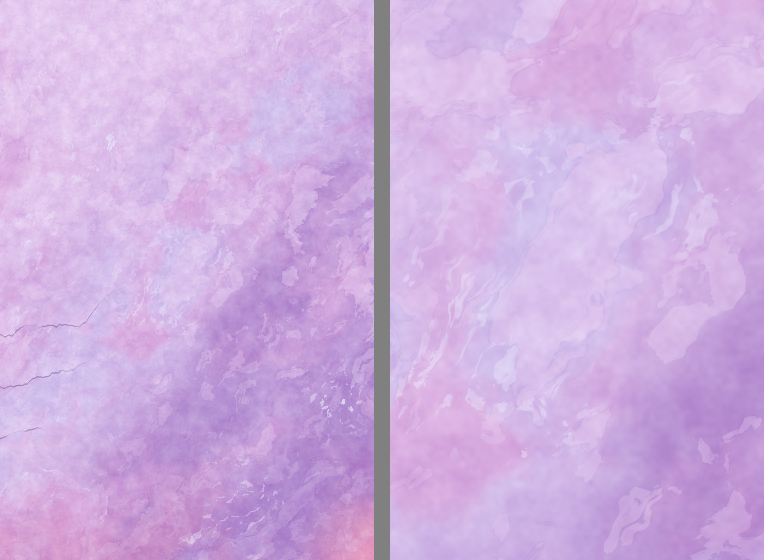
Left: the whole. Right: its middle third, enlarged.
This texture is drawn by a Shadertoy shader. Its source:

```glsl
const vec3 PALE_PINK = vec3(0.895, 0.790, 0.935);
const vec3 LILAC = vec3(0.840, 0.710, 0.900);
const vec3 PURPLE = vec3(0.675, 0.515, 0.795);
const vec3 LAVENDER = vec3(0.805, 0.760, 0.935);
const vec3 ORCHID = vec3(0.850, 0.640, 0.855);
const vec3 ROSE = vec3(0.830, 0.530, 0.730);
const vec3 CORAL = vec3(0.920, 0.610, 0.740);
const vec3 GLINT = vec3(0.910, 0.890, 0.975);
const vec3 CREVICE = vec3(0.540, 0.420, 0.640);

float hash(vec2 p) {
    vec3 q = fract(vec3(p.xyx) * 0.1031);
    q += dot(q, q.yzx + 33.33);
    return fract((q.x + q.y) * q.z);
}

float noise(vec2 p) {
    vec2 cell = floor(p);
    vec2 f = fract(p);
    f = f * f * (3.0 - 2.0 * f);
    float low = mix(hash(cell), hash(cell + vec2(1, 0)), f.x);
    float high = mix(hash(cell + vec2(0, 1)), hash(cell + vec2(1, 1)), f.x);
    return mix(low, high, f.y);
}

float fbm(vec2 p, int octaves) {
    float sum = 0.0, weight = 0.5, total = 0.0;
    for (int i = 0; i < octaves; i++) {
        sum += weight * noise(p);
        total += weight;
        weight *= 0.57;
        p = mat2(1.6, 1.2, -1.2, 1.6) * p + 17.3;
    }
    return sum / total;
}

float spot(vec2 p, vec2 center, float radius) {
    return 1.0 - smoothstep(0.0, radius, length(p - center));
}

// Coverage in x and thin rim in y of a ragged flake layer
vec2 flakes(vec2 p, float scale, float level, float seed) {
    float n = fbm(p * scale + seed, 6);
    float cover = smoothstep(level, level + 0.035, n);
    float rim = 1.0 - smoothstep(0.0, 0.014, abs(n - level));
    return vec2(cover, rim);
}

// Broken crack with a lit lip above it, fading out towards its right end
vec3 ledge(vec3 color, vec2 p, float height, float slope, float end, float seed) {
    float ragged = 0.07 * (fbm(vec2(p.x * 14.0, seed), 5) - 0.5);
    float d = p.y - height - slope * p.x * p.x - ragged;
    float reach = 1.0 - smoothstep(end * 0.5, end, p.x);
    float broken = smoothstep(0.3, 0.6, noise(p * 34.0 + seed));
    float crack = 1.0 - smoothstep(0.0002, 0.0020, abs(d));
    float lip = smoothstep(0.0, 0.003, d) * (1.0 - smoothstep(0.003, 0.045, d));
    color = mix(color, PALE_PINK, 0.35 * lip * reach);
    return mix(color, CREVICE, 0.65 * crack * reach * mix(0.2, 1.0, broken));
}

void mainImage(out vec4 fragColor, in vec2 fragCoord) {
    vec2 p = fragCoord / iResolution.y;
    vec2 fromCenter = p - vec2(0.333, 0.5);

    // Grain frame: x runs along the rising diagonal, y across it
    float along = dot(fromCenter, vec2(0.66, 0.75));
    float across = dot(fromCenter, vec2(0.75, -0.66));
    vec2 warp = vec2(fbm(p * 9.0, 5), fbm(p * 9.0 + 41.0, 5)) - 0.5;
    vec2 grain = vec2(along * 0.62, across) + 0.08 * warp;

    // Broad fade from pale upper left to purple lower right
    float cloud = fbm(grain * 7.0 + 3.0, 6) - 0.5;
    float depth = across + 0.60 * cloud;
    vec3 color = mix(PALE_PINK, LILAC, smoothstep(-0.36, 0.04, depth));
    color = mix(color, PURPLE, smoothstep(-0.03, 0.33, depth));

    // Pink and lavender veils
    float pinkVeil = smoothstep(0.45, 0.68, fbm(grain * 10.0 + 60.0, 6));
    color = mix(color, ORCHID, 0.55 * pinkVeil);
    float leftEdge = 1.0 - smoothstep(0.0, 0.24, p.x);
    color = mix(color, ORCHID, 0.40 * leftEdge * smoothstep(0.42, 0.62, fbm(p * 14.0 + 5.0, 5)));
    float band = exp(-pow((across + 0.05) / 0.13, 2.0));
    float blueVeil = smoothstep(0.42, 0.62, fbm(grain * 13.0 + 24.0, 6));
    color = mix(color, LAVENDER, blueVeil * (0.12 + 0.6 * band));

    // Rose stain along the foot, strongest in the right corner
    float stain = fbm(p * 9.0 + 12.0, 6);
    float foot = 1.0 - smoothstep(0.02, 0.28, p.y + 0.2 * (stain - 0.5));
    color = mix(color, ROSE, 0.50 * foot * smoothstep(0.3, 0.62, stain));
    color = mix(color, CORAL, 0.85 * spot(p, vec2(0.67, 0.0), 0.17));

    // Peeled flakes, large ones first
    vec2 large = flakes(grain, 17.0, 0.60, 8.0);
    vec2 small = flakes(grain, 42.0, 0.60, 90.0);
    float flakeZone = smoothstep(0.15, 0.5, p.y);
    color = mix(color, PALE_PINK, large.x * mix(0.18, 0.50, flakeZone));
    color = mix(color, PALE_PINK, small.x * mix(0.20, 0.38, flakeZone));
    color -= 0.024 * (large.y + 0.5 * small.y) * vec3(0.8, 1.0, 0.5);

    // Stepped slate edges on the left
    for (int i = 0; i < 3; i++) {
        float k = float(i);
        color = ledge(color, p, 0.225 + 0.085 * k, 0.9 + 0.5 * k, 0.10 + 0.08 * k, 5.0 + 9.0 * k);
    }

    // Tiny bright chips, clustered in a few places
    float chip = smoothstep(0.62, 0.72, fbm(grain * 120.0 + 7.0, 4));
    float cluster = 0.6 * smoothstep(0.58, 0.72, fbm(p * 7.0 + 33.0, 3));
    cluster = max(cluster, spot(p, vec2(0.19, 0.75), 0.07));
    cluster = max(cluster, spot(p, vec2(0.60, 0.28), 0.10));
    color = mix(color, GLINT, 0.75 * chip * cluster);

    // Fine mottling and stone grain
    float mottle = fbm(p * 60.0, 4) - 0.5;
    float dust = noise(p * 280.0) - 0.5;
    color += mottle * vec3(0.08, 0.14, 0.06) + dust * vec3(0.020, 0.030, 0.018);

    fragColor = vec4(clamp(color, 0.0, 1.0), 1.0);
}
```
